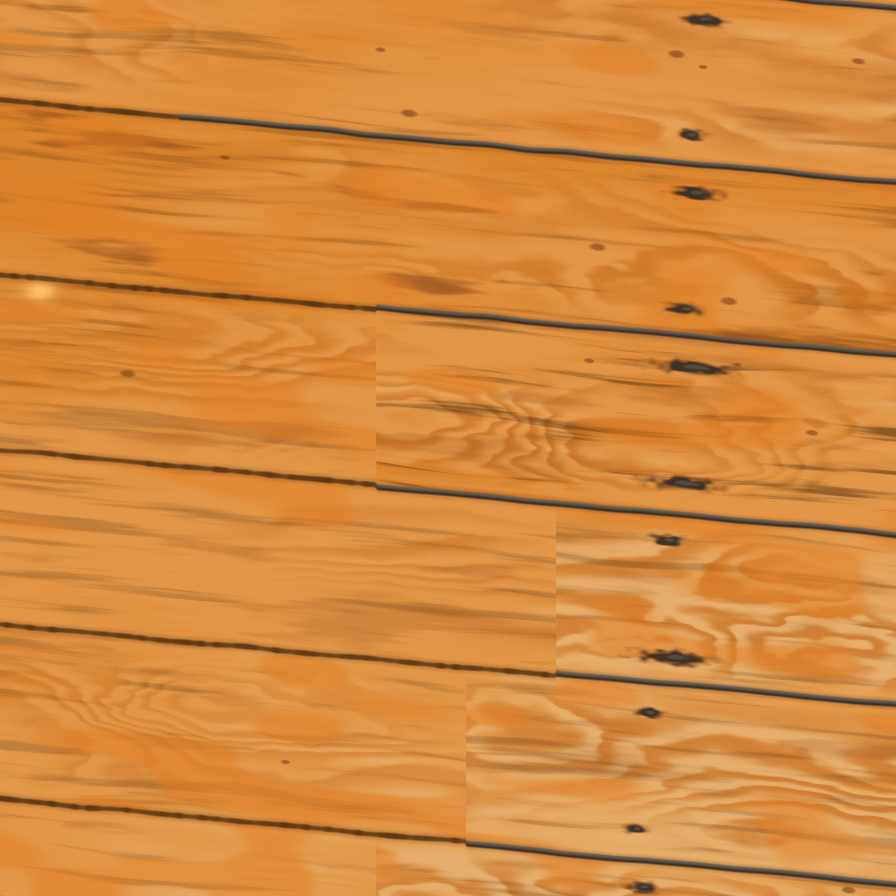
Give the GLSL for this texture, as a Shadertoy shader.

```glsl
// Honey-coloured pine floorboards running slightly downhill to the right.
// Sheared rows form the boards; warped noise contours give the growth rings,
// stretched noise the fine grain, and loops add nail holes and flecks.

const float BOARD = 0.195;   // board width
const float FIRST = 0.108;   // height of the lowest seam at the left edge

float hash(vec2 p) {
    p = fract(p * vec2(0.1031, 0.1137));
    p += dot(p, p.yx + 33.33);
    return fract((p.x + p.y) * p.x * 7.31 + p.y * 13.7);
}

float noise(vec2 p) {
    vec2 i = floor(p), f = fract(p);
    f = f * f * (3.0 - 2.0 * f);
    return mix(mix(hash(i), hash(i + vec2(1, 0)), f.x),
               mix(hash(i + vec2(0, 1)), hash(i + vec2(1, 1)), f.x), f.y);
}

float fbm(vec2 p) {
    float sum = 0.0, amp = 0.53;
    for (int i = 0; i < 4; i++) {
        sum += amp * noise(p);
        p = p * 2.03 + 17.3;
        amp *= 0.5;
    }
    return sum;
}

// Place along a seam where one board ends and the next begins
float jointX(float seam) {
    return seam > 3.5 ? 0.2 : seam > 1.5 ? 0.42 : 0.52 + 0.1 * seam;
}

// Soft ragged ellipse: 1 inside, 0 outside
float blot(vec2 d, vec2 size, float rag) {
    return 1.0 - smoothstep(0.55, 1.25, length(d / size) + rag);
}

vec3 woodColor(vec2 uv, vec2 p, float row) {
    float side = row > 2.5 ? 1.0 : smoothstep(-0.003, 0.003, p.x - jointX(row));
    float right = step(0.5, side);
    float across = fract((p.y - FIRST) / BOARD);
    vec2 seed = vec2(row * 13.7 + 60.0, row * 7.3 + right * 31.0 + 40.0);

    // Broad tone: 0 amber, 1 honey, 2 pale
    float tone = 0.3 + 0.75 * (1.0 - uv.y) + 0.35 * uv.x;
    tone += row > 3.5 ? 0.3 : row > 2.5 ? -0.3 : row > 1.5 ? -0.25 * side : 0.12 * side;
    tone += 1.1 * (fbm(p * vec2(3.0, 9.0) + seed) - 0.5);

    // Growth rings, strongest in patches along the middle of a board
    vec2 bend = vec2(fbm(p * vec2(7.0, 22.0) + seed), fbm(p * vec2(9.0, 26.0) + seed + 50.0)) - 0.5;
    float field = noise(p * vec2(3.6, 13.0) + bend * vec2(0.7, 0.6) + seed) + p.y * 2.5;
    float ring = fract(field * 6.5);
    float late = smoothstep(0.15, 0.75, ring) * (1.0 - smoothstep(0.78, 1.0, ring));
    float patchy = smoothstep(0.34, 0.68, noise(p * vec2(3.0, 8.0) + seed + 9.0));
    patchy *= smoothstep(0.0, 0.25, across) * smoothstep(1.0, 0.75, across);
    patchy *= mix(0.45, 1.0, smoothstep(0.1, 0.75, uv.x) * mix(0.5, 1.0, side));
    tone += patchy * (0.5 - 0.95 * late);

    // Fine straight grain
    float wave = 0.012 * noise(p * vec2(5.0, 9.0) + seed);
    float grain = fbm(vec2(p.x * 5.0, (p.y + wave) * 105.0) + seed) - 0.5;
    float busy = (row > 1.5 && row < 2.5) ? 0.45 + 0.55 * side : 0.45;
    tone += grain * busy * 1.1;

    vec3 amber = vec3(0.85, 0.51, 0.17), honey = vec3(0.89, 0.59, 0.28);
    vec3 pale = vec3(0.90, 0.68, 0.42), lateWood = vec3(0.75, 0.43, 0.16);
    vec3 col = mix(amber, honey, smoothstep(0.1, 0.9, tone));
    col = mix(col, pale, smoothstep(1.05, 1.8, tone));
    col = mix(col, lateWood, late * patchy * 0.55);
    col *= 1.0 - 0.35 * busy * smoothstep(0.08, 0.3, -grain);

    // Resin-brown smears, mostly on the old dark board
    float smear = fbm(vec2(p.x * 6.0, p.y * 48.0) + seed + 23.0);
    float old = (row > 2.5 && row < 3.5) ? 0.65 : 0.22;
    col = mix(col, vec3(0.56, 0.29, 0.10), old * smoothstep(0.62, 0.8, smear));
    return mix(col, vec3(0.88, 0.49, 0.14), 0.5 * smoothstep(0.6, 0.8, noise(p * vec2(9.0, 28.0) + seed)));
}

void mainImage(out vec4 fragColor, in vec2 fragCoord) {
    vec2 uv = fragCoord / iResolution.xy;
    vec2 p = vec2(uv.x, uv.y + 0.092 * uv.x);
    float row = floor((p.y - FIRST) / BOARD);
    vec3 col = woodColor(uv, p, row);

    // Small dark flecks
    for (int i = 0; i < 16; i++) {
        vec2 c = vec2(hash(vec2(i, 3)), hash(vec2(i, 8)) * 1.09);
        float size = 0.003 + 0.004 * hash(vec2(i, 21));
        col = mix(col, vec3(0.48, 0.25, 0.09), 0.6 * blot(p - c, vec2(size * 1.5, size * 0.7), 0.0));
    }

    // Two ragged nail holes across each board, near the right
    float rag = 0.7 * (noise(p * vec2(110.0, 260.0)) - 0.5);
    for (int i = 0; i < 14; i++) {
        float k = float(i / 2) - 1.0, upper = float(i % 2);
        float h = hash(vec2(i + 5, 41));
        float y = FIRST + BOARD * (k + 0.165 + 0.67 * upper);
        vec2 d = p - vec2(0.715 + 0.065 * y + 0.03 * (h - 0.5), y);
        vec2 size = vec2(0.01 + 0.024 * h * h, 0.0045 + 0.0025 * h);
        col = mix(col, vec3(0.55, 0.31, 0.12), 0.6 * blot(d, size * vec2(1.5, 1.3), rag));
        col = mix(col, vec3(0.22, 0.18, 0.15), 0.95 * blot(d, size, rag));
        col = mix(col, vec3(0.40, 0.36, 0.32), 0.6 * blot(d - size * vec2(0.15, 0.1), size * 0.4, rag));
    }

    // Seams: brown gaps on the left, blue-grey filler on the right
    float seam = floor((p.y - FIRST) / BOARD + 0.5);
    float filled = smoothstep(-0.002, 0.002, p.x - jointX(seam));
    float shift = (mod(seam, 2.0) - 0.5) * 0.005 * (seam > 3.5 ? 0.0 : filled);
    float wobble = 0.002 * (noise(vec2(p.x * 22.0, seam * 9.0 + 30.0)) - 0.5);
    float dist = p.y - FIRST - BOARD * seam - shift - wobble;
    float rough = noise(vec2(p.x * 120.0, seam * 5.0 + 70.0));
    float halfWidth = mix(0.0022 + 0.001 * rough, 0.0032, filled);
    float gap = 1.0 - smoothstep(halfWidth - 0.0014, halfWidth + 0.0014, abs(dist));
    float shade = 1.0 - smoothstep(0.002, 0.009, abs(dist));
    vec3 filler = mix(vec3(0.20, 0.17, 0.14), vec3(0.36, 0.35, 0.33), smoothstep(-0.002, 0.002, dist));
    col = mix(col, vec3(0.60, 0.35, 0.13), 0.4 * shade);
    col = mix(col, mix(vec3(0.33, 0.20, 0.08), filler, filled), gap * mix(0.75 + 0.2 * rough, 0.95, filled));

    // Small lamp reflection at the left
    col += vec3(0.15, 0.22, 0.2) * exp(-dot((uv - vec2(0.045, 0.675)) * vec2(60, 90), (uv - vec2(0.045, 0.675)) * vec2(60, 90)));
    fragColor = vec4(clamp(col, 0.0, 1.0), 1.0);
}
```
